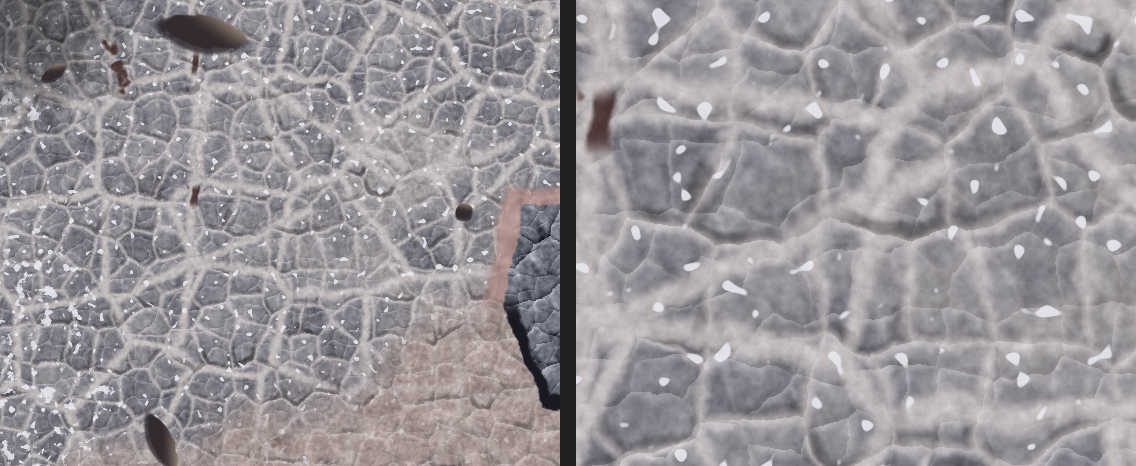
Left: the whole. Right: its middle third, enlarged.
Reproduce this texture procedurally as a WebGL 2 fragment shader.

```glsl
#version 300 es
precision highp float;

uniform vec2 u_resolution;
out vec4 fragColor;

vec2 hash2(vec2 p) {
  vec3 q = fract(p.xyx * vec3(0.1031, 0.103, 0.0973));
  q += dot(q, q.yzx + 33.33);
  return fract((q.xx + q.yz) * q.zy);
}

float gradientNoise(vec2 p) {
  vec2 i = floor(p), f = fract(p);
  vec2 u = f * f * f * (f * (f * 6.0 - 15.0) + 10.0);
  vec2 e = vec2(0, 1);
  float a = dot(hash2(i) * 2.0 - 1.0, f);
  float b = dot(hash2(i + e.yx) * 2.0 - 1.0, f - e.yx);
  float c = dot(hash2(i + e.xy) * 2.0 - 1.0, f - e.xy);
  float d = dot(hash2(i + e.yy) * 2.0 - 1.0, f - e.yy);
  return 1.3 * mix(mix(a, b, u.x), mix(c, d, u.x), u.y);
}

float fbm(vec2 p) {
  float sum = 0.0, amp = 0.6;
  for (int i = 0; i < 5; i++) {
    sum += amp * gradientNoise(p);
    p = mat2(1.6, 1.2, -1.2, 1.6) * p + 7.3;
    amp *= 0.55;
  }
  return sum;
}

// x: distance to the cell border, y: cell id, zw: offset from the cell centre
vec4 cells(vec2 p) {
  vec2 base = floor(p), nearest = vec2(0), home = vec2(0);
  float best = 9.0, border = 9.0;
  for (int k = 0; k < 9; k++) {
    vec2 c = base + vec2(k % 3 - 1, k / 3 - 1);
    vec2 r = c + 0.1 + 0.8 * hash2(c) - p;
    if (dot(r, r) < best) { best = dot(r, r); nearest = r; home = c; }
  }
  for (int k = 0; k < 25; k++) {
    vec2 c = home + vec2(k % 5 - 2, k / 5 - 2);
    vec2 r = c + 0.1 + 0.8 * hash2(c) - p;
    vec2 d = r - nearest;
    if (dot(d, d) > 1e-4) border = min(border, dot(0.5 * (r + nearest), normalize(d)));
  }
  return vec4(border, hash2(home + 19.0).x, -nearest);
}

// Light on the upper rim of a stone, shade on its lower rim
float rimLight(vec4 cell, float width) {
  return dot(normalize(cell.zw + 1e-4), vec2(-0.45, 0.89)) * (1.0 - smoothstep(0.0, width, cell.x));
}

float segment(vec2 p, vec2 a, vec2 b) {
  vec2 d = b - a;
  return length(p - a - d * clamp(dot(p - a, d) / dot(d, d), 0.0, 1.0));
}

// Tapered, lit lump lying on the ground
void addBody(inout vec3 col, vec2 p, vec2 centre, float angle, vec2 size) {
  vec2 q = mat2(cos(angle), -sin(angle), sin(angle), cos(angle)) * (p - centre) / size;
  q.y *= 1.0 + 0.35 * q.x * q.x;
  float d = length(q) + 0.15 * gradientNoise(p * 45.0);
  vec3 fur = mix(vec3(0.2, 0.17, 0.18), vec3(0.6, 0.53, 0.47), smoothstep(-0.1, 1.0, 0.6 * q.x + 0.5 * q.y));
  col = mix(col, vec3(0.17, 0.15, 0.17), 0.8 * (1.0 - smoothstep(0.85, 1.2, length(q + vec2(0.1, 0.3)))));
  col = mix(col, fur, 1.0 - smoothstep(0.88, 1.05, d));
}

void main() {
  vec2 p = gl_FragCoord.xy / u_resolution.y;
  vec2 q = p + 0.016 * vec2(fbm(p * 13.0), fbm(p * 13.0 + 40.0));
  float broad = fbm(p * 3.2 + 5.0), mottle = fbm(p * 22.0), grain = fbm(p * 85.0);
  vec4 blocks = cells(q * 5.0), stones = cells(q * 14.0 + 3.0), knobs = cells(q * 27.0 + 8.0);

  // Regions: sand at the lower right, droppings at the left, dust between
  float sand = smoothstep(-0.12, 0.16, 0.55 * p.x - 1.2 * p.y - 0.1 + 0.3 * broad);
  float chalky = 1.0 - smoothstep(0.05, 0.6, p.x + 0.25 * p.y + 0.3 * broad);
  float dust = smoothstep(0.0, 0.5, fbm(p * 4.0 + 31.0) + 0.35 - 1.3 * length((p - vec2(0.86, 0.56)) * vec2(0.8, 1)));

  // Rounded grey stones
  float relief = 0.17 * rimLight(stones, 0.17) + 0.1 * rimLight(knobs, 0.2);
  vec3 col = mix(vec3(0.43, 0.43, 0.47), vec3(0.63, 0.62, 0.64), clamp(0.4 + 0.6 * (stones.y - 0.5) + 0.55 * mottle + 0.5 * broad, 0.0, 1.0));
  col = mix(col, vec3(0.7, 0.68, 0.67), 0.75 * dust);
  col = mix(col, vec3(0.67, 0.6, 0.58) + 0.12 * mottle, 0.85 * sand);
  col += relief * (1.0 - 0.55 * max(sand, dust)) + 0.15 * grain + 0.07 * mottle;

  // Pale seams, narrow between stones and wide between blocks
  float wear = 0.5 + 0.9 * fbm(p * 9.0 + 14.0);
  float seam = 0.7 * (1.0 - smoothstep(0.0, 0.05 + 0.13 * max(wear, 0.0), stones.x));
  seam = max(seam, 0.35 * (1.0 - smoothstep(0.0, 0.12, knobs.x)) * wear);
  seam = max(seam, 0.9 * (1.0 - smoothstep(0.01, 0.05 + 0.06 * max(wear, 0.0), blocks.x)));
  float fault = min(segment(q, vec2(0.43, 0.9), vec2(0.4, 0.36)), segment(q, vec2(0.46, 0.9), vec2(0.86, 0.6)));
  fault = min(fault, min(segment(q, vec2(0.42, 0.43), vec2(0.66, 0.55)), segment(q, vec2(0.86, 0.62), vec2(1.1, 0.69))));
  seam = max(seam, 0.85 * (1.0 - smoothstep(0.002, 0.016, fault)));
  col = mix(col, vec3(0.79, 0.76, 0.76) + 0.14 * grain, clamp(seam * (1.0 - 0.65 * sand), 0.0, 1.0));

  // Thin shadows under the stones
  float under = (1.0 - smoothstep(0.03, 0.11, abs(stones.x - 0.08))) * smoothstep(0.2, 0.8, -normalize(stones.zw + 1e-4).y);
  col *= 1.0 - 0.3 * under * smoothstep(-0.2, 0.4, fbm(p * 11.0 + 60.0));

  // White splashes and flecks
  float splash = fbm(p * 34.0 + 9.0) + 0.45 * fbm(p * 7.0 + 21.0);
  float white = smoothstep(0.0, 0.14, splash - mix(0.6, 0.13, chalky));
  white = max(white, smoothstep(0.4, 0.5, gradientNoise(p * 62.0 + 2.0)) * (1.0 - 0.6 * sand));
  col = mix(col, vec3(0.91, 0.91, 0.94), 0.9 * white);

  // Dark corner and red-brown pools in the seams
  col *= 1.0 - 0.4 * (1.0 - smoothstep(0.08, 0.34, length(p - vec2(0, 1)) + 0.2 * mottle));
  float pool = smoothstep(0.3, 0.38, fbm(p * 6.0 + 77.0) - 1.1 * blocks.x) * (1.0 - smoothstep(0.5, 0.7, p.x));
  pool = max(pool, (1.0 - smoothstep(0.004, 0.009, abs(q.x - 0.42))) * smoothstep(0.1, 0.25, gradientNoise(vec2(3.0, p.y * 11.0))) * step(0.5, p.y));
  col = mix(col, vec3(0.27, 0.18, 0.18) + 0.08 * grain, 0.9 * pool);

  // Blue-grey slab with a rusty rim and a black cleft
  float edge = 1.08 + max(0.17 * (p.y - 0.34), 0.41 * (0.34 - p.y));
  float slab = min(p.x - edge, min(0.56 - p.y, p.y - 0.13)) + 0.025 * fbm(p * 12.0);
  float low = 1.0 - smoothstep(0.32, 0.38, p.y);
  col = mix(col, vec3(0.7, 0.56, 0.54) + 0.15 * mottle, 0.8 * smoothstep(-0.05, -0.025, slab) * (1.0 - low));
  col = mix(col, vec3(0.43, 0.44, 0.49) + 0.25 * mottle + 0.18 * grain + 1.2 * relief, smoothstep(-0.003, 0.003, slab));
  col = mix(col, vec3(0.1, 0.1, 0.13), low * smoothstep(-0.004, 0.002, slab) * (1.0 - smoothstep(0.02, 0.032, slab)));

  addBody(col, p, vec2(0.44, 0.932), -0.2, vec2(0.095, 0.036));
  addBody(col, p, vec2(0.35, 0.05), -1.15, vec2(0.065, 0.024));
  addBody(col, p, vec2(0.995, 0.547), 0.6, vec2(0.02, 0.017));
  addBody(col, p, vec2(0.115, 0.845), 0.6, vec2(0.03, 0.014));
  fragColor = vec4(clamp(col, 0.0, 1.0), 1.0);
}
```
